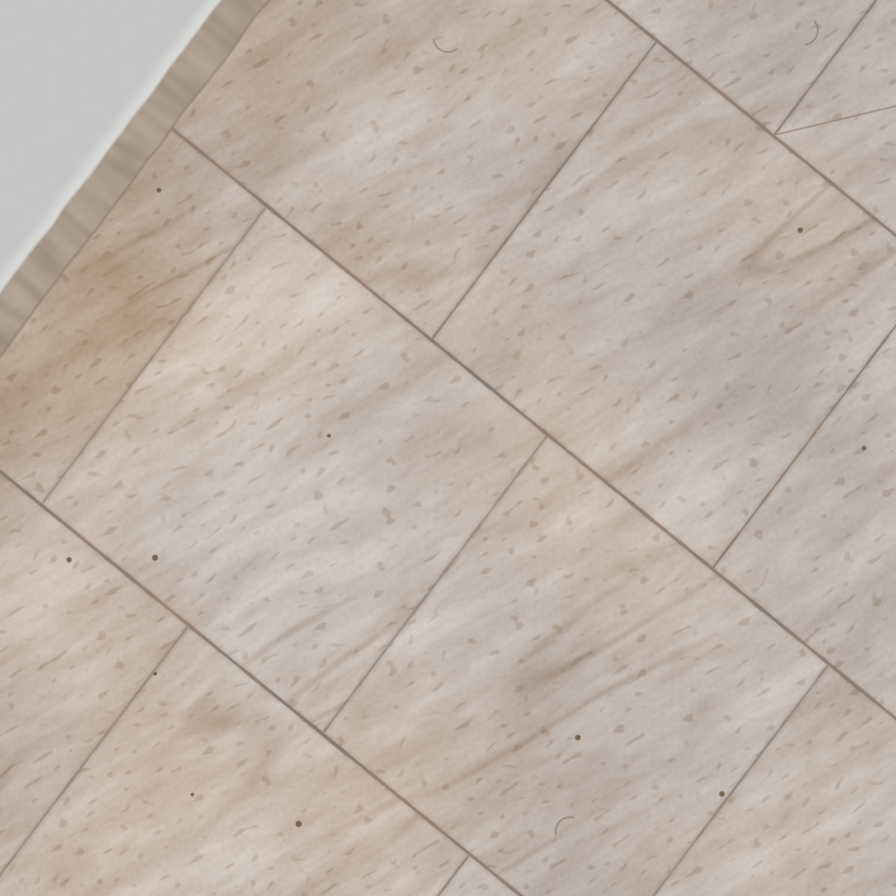
A WebGL 1 fragment shader for this texture:

```glsl
precision highp float;
// Stone floor tiles in a slanted running bond, meeting a skirting and pale wall at the upper left.
// An affine grid gives tiles and joints; stretched gradient noise, offset per tile,
// gives clouds, streaks and veins, with cell-scattered pits and curved scratches.
uniform vec2 u_resolution;

#define TILE_STEP vec2(0.5065, 0.539)   // skewed spacing along and across rows
#define GRID_START vec2(0.4714, -0.013)
#define SLOPE vec2(0.755, 0.815)        // slant of cross joints and of rows
#define JOINT_HALF vec2(0.0013, 0.0018)
#define WALL_EDGE 0.247
#define SKIRTING_EDGE 0.300
#define GRAIN_ANGLE 0.55
#define MARK_CELLS 7.0
#define STONE_DARK vec3(0.675, 0.605, 0.545)
#define STONE_LIGHT vec3(0.815, 0.770, 0.738)
#define JOINT_COLOR vec3(0.545, 0.465, 0.410)
#define WALL_COLOR vec3(0.770, 0.775, 0.765)

float hash(vec2 p) {
  return fract(sin(dot(p, vec2(127.1, 311.7))) * 43758.55);
}

vec2 hash2(vec2 p) {
  return vec2(hash(p), hash(p + 37.3));
}

float gradientDot(vec2 cell, vec2 offset) {
  float angle = 6.2832 * hash(cell);
  return dot(vec2(cos(angle), sin(angle)), offset);
}

float noise(vec2 p) {
  vec2 i = floor(p), f = fract(p);
  vec2 s = f * f * f * (f * (f * 6.0 - 15.0) + 10.0);
  vec2 e = vec2(1.0, 0.0);
  return mix(mix(gradientDot(i, f), gradientDot(i + e, f - e), s.x),
             mix(gradientDot(i + e.yx, f - e.yx), gradientDot(i + 1.0, f - 1.0), s.x), s.y);
}

float fbm(vec2 p) {
  float sum = 0.0, amp = 1.0;
  for (int i = 0; i < 4; i++) {
    sum += amp * noise(p);
    p = p * 2.03 + 11.7;
    amp *= 0.55;
  }
  return sum;
}

float segmentDistance(vec2 p, vec2 a, vec2 b) {
  vec2 ab = b - a;
  return length(p - a - ab * clamp(dot(p - a, ab) / dot(ab, ab), 0.0, 1.0));
}

// Stone colour: q runs along and across the grain, p is the canvas position
vec3 stone(vec2 p, vec2 q, vec2 tile, float fromWall) {
  vec2 t = q + 9.0 * hash2(tile);
  t.y += 0.012 * noise(t * 7.0);
  float clouds = fbm(t * vec2(3.0, 6.0));
  float streaks = fbm(t * vec2(8.0, 32.0));
  float fine = noise(t * vec2(36.0, 120.0));
  float ridge = abs(noise(t * vec2(1.6, 11.0) + 4.0));
  float vein = (1.0 - smoothstep(0.0, 0.07, ridge)) * smoothstep(-0.05, 0.35, noise(t * 3.5 + 20.0));
  float specks = smoothstep(0.28, 0.5, noise(t * vec2(55.0, 110.0) + 7.0));
  float tone = 0.69 + 0.42 * clouds + 0.36 * streaks + 0.16 * fine
             - 0.45 * vein - 0.45 * specks + 0.12 * (hash(tile + 5.0) - 0.5);
  tone -= 0.42 * (1.0 - smoothstep(0.0, 0.24, fromWall));
  vec3 color = mix(STONE_DARK, STONE_LIGHT, clamp(tone, -0.3, 1.2));
  color += vec3(0.025, 0.004, -0.025) * (noise(p * 4.0) + 0.3 - 0.6 * p.x);
  return color + 0.022 * noise(p * 190.0);
}

// Coverage of sparse round pits (x) and short curved scratches (y)
vec2 marks(vec2 p, float px) {
  vec2 cell = floor(p * MARK_CELLS);
  vec2 d = p - (cell + 0.2 + 0.6 * hash2(cell + 3.0)) / MARK_CELLS;
  float kind = hash(cell + 71.0);
  float radius = mix(0.0018, 0.0036, hash(cell + 8.0));
  float pit = step(0.84, kind) * (1.0 - smoothstep(radius - px, radius + px, length(d)));
  float turn = 6.2832 * hash(cell + 15.0);
  float facing = dot(d / max(length(d), 0.0001), vec2(cos(turn), sin(turn)));
  float arc = 1.0 - smoothstep(0.0, 0.0008 + px, abs(length(d) - 0.016));
  return vec2(pit, step(kind, 0.13) * arc * smoothstep(0.35, 0.6, facing));
}

void main() {
  vec2 p = gl_FragCoord.xy / u_resolution.y;
  float px = 1.0 / u_resolution.y;
  float down = 1.0 - p.y;
  float c = cos(GRAIN_ANGLE), s = sin(GRAIN_ANGLE);
  vec2 q = vec2(c * p.x + s * p.y, c * p.y - s * p.x);

  // Running-bond grid; alternate rows shift by about half a tile
  vec2 skew = vec2(p.x + SLOPE.x * down, down - SLOPE.y * p.x);
  vec2 grid = (skew - GRID_START) / TILE_STEP;
  float row = floor(grid.y);
  grid.x -= mod(row, 2.0) * (0.555 - 0.03 * row);
  vec2 tile = floor(grid), f = fract(grid);
  vec3 color = stone(p, q, tile, skew.x - SKIRTING_EDGE);

  vec2 mark = marks(p, px);
  color = mix(color, vec3(0.40, 0.31, 0.23), 0.8 * mark.x);
  color = mix(color, vec3(0.52, 0.46, 0.41), 0.65 * mark.y);

  // Joints, slightly uneven in width and colour, plus one cut tile at the upper right
  vec2 edge = min(f, 1.0 - f) * TILE_STEP / sqrt(1.0 + SLOPE * SLOPE);
  edge += 0.0009 * noise(p * 45.0);
  vec2 joint = 1.0 - smoothstep(JOINT_HALF - px, JOINT_HALF + px, edge);
  joint.x *= mix(0.55, 1.0, hash(vec2(floor(grid.x + 0.5), row)));
  float cut = segmentDistance(p, vec2(0.863, 0.849), vec2(1.01, 0.884));
  float grout = max(max(joint.x, joint.y), 0.7 * (1.0 - smoothstep(0.0, 0.001 + px, cut)));
  vec3 groutColor = JOINT_COLOR + vec3(0.10, 0.04, 0.0) * noise(p * 14.0);
  color *= 1.0 - 0.07 * (1.0 - smoothstep(0.0, 0.007, min(edge.x, edge.y)));
  color = mix(color, groutColor, 0.85 * grout);

  // Skirting with short streaks, then the wall with its bright rim
  float border = skew.x + 0.003 * noise(p * 22.0);
  float ribs = noise(vec2(skew.y * 65.0, skew.x * 9.0));
  vec3 skirting = vec3(0.66, 0.60, 0.54) + 0.07 * ribs + 0.03 * noise(p * 30.0);
  color = mix(skirting, color, smoothstep(-px, px, border - SKIRTING_EDGE));
  color = mix(color, JOINT_COLOR, 0.45 * (1.0 - smoothstep(0.001, 0.002 + px, abs(border - SKIRTING_EDGE))));
  vec3 wall = WALL_COLOR + 0.07 * smoothstep(0.025, 0.004, WALL_EDGE - border) + 0.008 * noise(p * 60.0);
  color = mix(wall, color, smoothstep(-0.002 - px, 0.002 + px, border - WALL_EDGE));
  gl_FragColor = vec4(color, 1.0);
}
```
